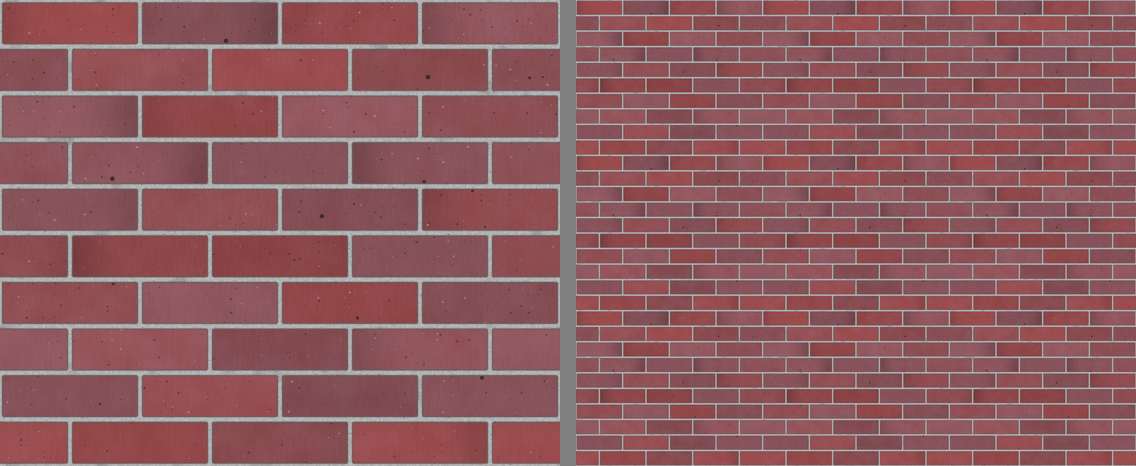
Left: one tile. Right: repeated 3 by 3.
Reproduce this texture procedurally as a WebGL 1 fragment shader.

```glsl
precision highp float;
// Running-bond wall of smooth red and plum bricks with pale grey mortar, 4 across and 10 down.

uniform vec2 u_resolution;

vec2 hash2(vec2 p) {
  vec3 q = fract(p.xyx * vec3(0.1031, 0.1030, 0.0973));
  q += dot(q, q.yzx + 33.33);
  return fract((q.xx + q.yz) * q.zy);
}

// Contribution of one lattice corner, wrapped to the period
float corner(vec2 cell, vec2 offset, vec2 period) {
  float angle = 6.2832 * hash2(floor(mod(cell + 0.5, period))).x;
  return dot(vec2(cos(angle), sin(angle)), offset);
}

// Tiling gradient noise, about -0.7 to 0.7; uv spans 0 to 1
float noise(vec2 uv, vec2 period) {
  vec2 p = uv * period;
  vec2 i = floor(p);
  vec2 f = p - i;
  vec2 w = f * f * f * (f * (f * 6.0 - 15.0) + 10.0);
  vec2 e = vec2(1.0, 0.0);
  float low = mix(corner(i, f, period), corner(i + e.xy, f - e.xy, period), w.x);
  float high = mix(corner(i + e.yx, f - e.yx, period), corner(i + e.xx, f - e.xx, period), w.x);
  return mix(low, high, w.y);
}

// Sparse round specks, each kept inside its own grid cell
float specks(vec2 uv, vec2 grid, float density, float seed) {
  vec2 p = uv * grid;
  vec2 cell = floor(p);
  vec2 pick = hash2(cell + seed);
  vec2 center = 0.3 + 0.4 * hash2(cell + seed + 57.0);
  float radius = mix(0.07, 0.2, pick.y * pick.y * pick.y);
  float soft = max(0.06, 0.7 * grid.y / u_resolution.y);
  float dotMask = 1.0 - smoothstep(radius - soft, radius + soft, length(fract(p) - center));
  return dotMask * step(pick.x, density);
}

float roundedBox(vec2 p, vec2 halfSize, float radius) {
  vec2 q = abs(p) - halfSize + radius;
  return length(max(q, 0.0)) + min(max(q.x, q.y), 0.0) - radius;
}

void main() {
  vec2 uv = gl_FragCoord.xy / u_resolution;
  float pixel = 10.0 / u_resolution.y;

  // Brick layout in units of one course height; every other course shifts by half a brick
  vec2 grid = uv * vec2(4.0, 10.0);
  float course = floor(grid.y);
  grid.x += 0.5 * (1.0 - mod(course, 2.0));
  vec2 id = vec2(mod(floor(grid.x), 4.0), course);
  vec2 local = (fract(grid) - 0.5) * vec2(3.0, 1.0);
  float d = roundedBox(local, vec2(1.453, 0.446), 0.04);

  // Shared surface noise
  float cloud = noise(uv, vec2(14.0, 12.0)) + 0.5 * noise(uv, vec2(36.0, 30.0));
  float grain = noise(uv, vec2(300.0, 250.0));
  float streak = noise(uv, vec2(190.0, 24.0));

  // Fired clay: hue and brightness per brick, some shading towards one end
  vec2 tone = hash2(id + 11.0);
  vec2 firing = hash2(id + 83.0);
  float plum = clamp(1.25 * tone.x - 0.1 + 0.3 * cloud, 0.0, 1.0);
  vec3 brick = mix(vec3(0.59, 0.285, 0.29), vec3(0.55, 0.335, 0.365), plum);
  brick *= mix(0.91, 1.05, tone.y) + 0.05 * cloud + 0.035 * streak + 0.05 * grain;
  float burntEnd = smoothstep(0.3, 1.5, local.x * sign(firing.y - 0.4));
  brick *= 1.0 - 0.16 * burntEnd * smoothstep(0.55, 1.0, firing.x);

  // Pits and pale mineral specks
  brick = mix(brick, vec3(0.27, 0.17, 0.19), 0.65 * specks(uv, vec2(96.0, 80.0), 0.07, 5.0));
  brick = mix(brick, vec3(0.20, 0.13, 0.16), 0.85 * specks(uv, vec2(48.0, 40.0), 0.008, 29.0));
  brick = mix(brick, vec3(0.76, 0.62, 0.60), 0.7 * specks(uv, vec2(108.0, 90.0), 0.02, 140.0));

  // Grey, darkened arris around each brick
  brick = mix(brick, vec3(0.39, 0.35, 0.35), 0.75 * smoothstep(-0.042, 0.0, d));

  // Sandy mortar, shaded beside the bricks and faintly stained
  vec3 mortar = mix(vec3(0.52, 0.53, 0.53), vec3(0.70, 0.70, 0.705), smoothstep(-0.005, 0.032, d));
  mortar *= 1.0 + 0.12 * grain + 0.07 * noise(uv, vec2(120.0, 100.0));
  mortar *= 1.0 - 0.12 * smoothstep(0.2, 0.6, cloud);
  mortar *= 1.0 - 0.25 * specks(uv, vec2(132.0, 110.0), 0.1, 211.0);

  vec3 color = mix(brick, mortar, smoothstep(-0.6 * pixel, 0.6 * pixel, d));
  gl_FragColor = vec4(color, 1.0);
}
```
